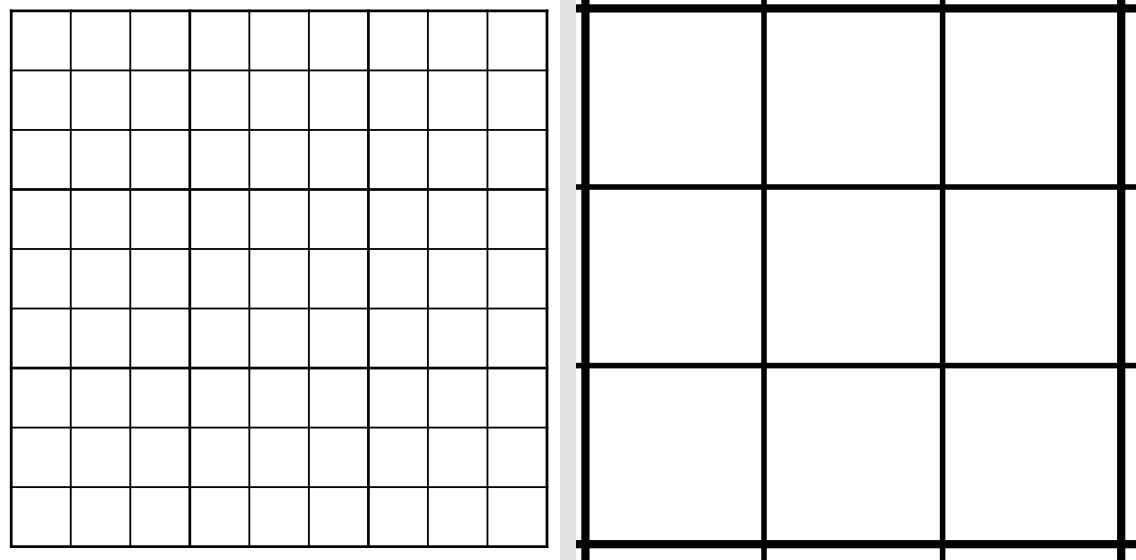
Left: the whole. Right: its middle third, enlarged.
A Shadertoy shader for this pattern:

```glsl
// A blank nine by nine grid of square cells, ruled in black on white.
// The nearest rule on each axis is found by rounding; every third rule,
// including the outer frame, is heavier. Edges are smoothed by coverage.

const float CELLS = 9.0;                    // cells across and down
const float BLOCK = 3.0;                    // cells between heavy rules
const float PITCH = 0.1063;                 // cell size, in canvas units
const vec2  CENTER = vec2(0.4984, 0.5022);  // middle of the grid
const float THIN_WIDTH = 0.0033;
const float HEAVY_WIDTH = 0.0049;
const vec3  PAPER = vec3(1.0);
const vec3  INK = vec3(0.01);

// Share of a pixel lying within halfWidth of a center line.
vec2 coverage(vec2 dist, vec2 halfWidth, float pixel) {
    vec2 upper = min(dist + 0.5 * pixel, halfWidth);
    vec2 lower = max(dist - 0.5 * pixel, -halfWidth);
    return clamp((upper - lower) / pixel, 0.0, 1.0);
}

// Ink amount of the vertical (x) and horizontal (y) rules.
vec2 gridRules(vec2 p, float pixel) {
    vec2 index = clamp(floor(p / PITCH + 0.5 * CELLS + 0.5), 0.0, CELLS);
    vec2 dist = abs(p - (index - 0.5 * CELLS) * PITCH);
    vec2 isHeavy = 1.0 - step(0.5, mod(index, BLOCK));
    vec2 width = mix(vec2(THIN_WIDTH), vec2(HEAVY_WIDTH), isHeavy);
    return coverage(dist, 0.5 * width, pixel);
}

void mainImage(out vec4 fragColor, in vec2 fragCoord) {
    float pixel = 1.0 / min(iResolution.x, iResolution.y);
    vec2 uv = (fragCoord - 0.5 * iResolution.xy) * pixel + 0.5;
    vec2 p = uv - CENTER;

    // Rules end at the outer edge of the frame.
    float extent = 0.5 * (CELLS * PITCH + HEAVY_WIDTH);
    vec2 inside = coverage(abs(p), vec2(extent), pixel);
    vec2 rules = gridRules(p, pixel) * inside.yx;

    // Combine both directions without darkening the crossings twice.
    float ink = 1.0 - (1.0 - rules.x) * (1.0 - rules.y);
    fragColor = vec4(mix(PAPER, INK, ink), 1.0);
}
```
